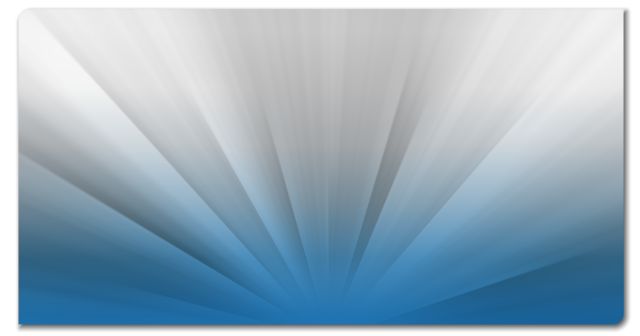
A Shadertoy shader for this background:

```glsl
// Pale panel with a fan of folded light rays rising from a blue glow.

// Lengths are in canvas heights; ray angles are in degrees from vertical.
const vec2 RAY_ORIGIN = vec2(0.978, -0.008);
const vec2 PANEL_MIN = vec2(0.055, 0.035);
const vec2 PANEL_MAX = vec2(1.856, 0.973);
const float CORNER_RADIUS = 0.035;
const vec2 SHADOW_OFFSET = vec2(0.007, -0.009);
const float SHADOW_BLUR = 0.019;
const float SHADOW_STRENGTH = 0.75;
const vec2 GLOW_CENTER = vec2(0.978, 0.035);
const vec2 GLOW_SIZE = vec2(0.34, 0.27);
const float FOLD_SOFTNESS = 0.45;
const float FOLD_SHADE = 0.7;
const float STREAK_STRENGTH = 0.13;

// Vertical colour ramps, from the bottom upward.
const float RAMP_START = 0.06;
const float RAMP_STEP = 0.17;
const vec3 LIGHT_RAMP[6] = vec3[6](
    vec3(0.13, 0.46, 0.70), vec3(0.29, 0.55, 0.73), vec3(0.57, 0.69, 0.77),
    vec3(0.80, 0.83, 0.85), vec3(0.94), vec3(0.96));
const vec3 DARK_RAMP[6] = vec3[6](
    vec3(0.09, 0.36, 0.56), vec3(0.17, 0.35, 0.46), vec3(0.41, 0.48, 0.52),
    vec3(0.59, 0.60, 0.61), vec3(0.67), vec3(0.74));

// Broad brightness every 15 degrees, from left to right.
const float BROAD_LIGHT[13] = float[13](
    0.75, 0.12, 0.30, 0.88, 0.78, 0.25, 0.20,
    0.12, 0.72, 0.92, 0.60, 0.15, 0.30);

// Folds: angle, signed width toward the lit side, strength, reach.
const int FOLD_COUNT = 10;
const vec4 FOLDS[FOLD_COUNT] = vec4[FOLD_COUNT](
    vec4(-75.5, -8.0, 0.35, 0.75), vec4(-59.0, -5.0, 0.60, 1.35),
    vec4(-42.3, -4.0, 0.55, 1.55), vec4(-29.3, 6.0, 0.45, 0.95),
    vec4(-15.5, 5.0, 0.45, 0.80), vec4(0.0, -3.5, 0.30, 0.57),
    vec4(16.5, -4.5, 0.45, 1.00), vec4(22.5, 4.0, 0.50, 0.85),
    vec4(41.0, 5.0, 0.50, 1.10), vec4(71.5, -6.0, 0.45, 0.95));

float hash(float n) {
    return fract(sin(n * 12.99) * 437.58);
}

float noise(float x) {
    float cell = floor(x);
    return mix(hash(cell), hash(cell + 1.0), smoothstep(0.0, 1.0, x - cell));
}

// Signed distance to the panel; only two opposite corners are rounded.
float panelDistance(vec2 p) {
    vec2 q = p - 0.5 * (PANEL_MIN + PANEL_MAX);
    float radius = q.x * q.y < 0.0 ? CORNER_RADIUS : 0.0;
    vec2 d = abs(q) - 0.5 * (PANEL_MAX - PANEL_MIN) + radius;
    return length(max(d, 0.0)) + min(max(d.x, d.y), 0.0) - radius;
}

float broadLight(float angle) {
    float x = clamp((angle + 90.0) / 15.0, 0.0, 11.999);
    int i = int(x);
    return mix(BROAD_LIGHT[i], BROAD_LIGHT[i + 1], smoothstep(0.0, 1.0, fract(x)));
}

// Each fold is bright on one side of a crisp edge and shaded on the other.
float foldLight(float angle, float radius) {
    float total = 0.0;
    for (int i = 0; i < FOLD_COUNT; i++) {
        vec4 fold = FOLDS[i];
        float d = (angle - fold.x) * sign(fold.y);
        float side = smoothstep(-FOLD_SOFTNESS, FOLD_SOFTNESS, d);
        float falloff = exp(-abs(d / fold.y));
        float fade = 1.0 - smoothstep(0.45 * fold.w, fold.w, radius);
        total += mix(-FOLD_SHADE, 1.0, side) * falloff * fade * fold.z;
    }
    return total;
}

vec3 rampColor(float height, float light) {
    float x = clamp((height - RAMP_START) / RAMP_STEP, 0.0, 4.999);
    int i = int(x);
    vec3 dark = mix(DARK_RAMP[i], DARK_RAMP[i + 1], fract(x));
    vec3 bright = mix(LIGHT_RAMP[i], LIGHT_RAMP[i + 1], fract(x));
    return mix(dark, bright, light);
}

void mainImage(out vec4 fragColor, in vec2 fragCoord) {
    vec2 p = fragCoord / iResolution.y;
    float pixel = 1.0 / iResolution.y;

    // Fan of rays
    vec2 ray = p - RAY_ORIGIN;
    float radius = length(ray);
    float angle = degrees(atan(ray.x, ray.y));
    float streaks = noise(angle * 0.45 + 60.0) + 0.5 * noise(angle * 1.1 + 150.0) - 0.75;
    float light = broadLight(angle) + foldLight(angle, radius) + STREAK_STRENGTH * streaks;

    // Glow that melts the rays together at their base
    vec2 g = (p - GLOW_CENTER) / GLOW_SIZE;
    light = mix(clamp(light, -0.12, 1.05), 0.95, exp(-dot(g, g)));
    vec3 panel = rampColor(p.y, light);

    // White surround, soft shadow and panel
    float shadow = 1.0 - smoothstep(-SHADOW_BLUR, SHADOW_BLUR, panelDistance(p - SHADOW_OFFSET));
    vec3 color = vec3(1.0 - SHADOW_STRENGTH * shadow);
    float cover = 1.0 - smoothstep(-pixel, pixel, panelDistance(p));
    fragColor = vec4(clamp(mix(color, panel, cover), 0.0, 1.0), 1.0);
}
```
